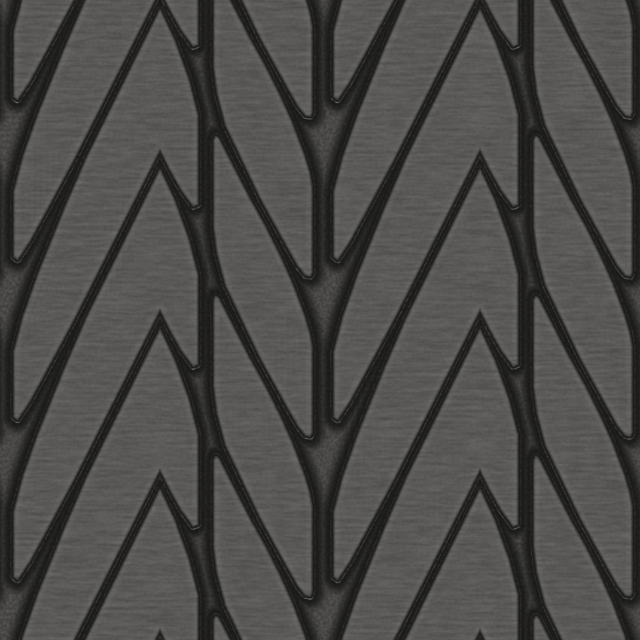
A Shadertoy shader for this pattern:

```glsl
// Tyre-like tread: raised brushed-metal blocks, slanted left and right, over dark grooves.
// Two block outlines repeat on a grid; their signed distance shapes rim, wall, edge glint
// and groove floor, and wrapping gradient noise adds brushed grain and grit.

const float UNITS = 768.0;              // design units across the canvas
const vec2 CELL = vec2(384.0, 192.0);   // 2 repeats across, 4 down
const float Y_MARGIN = 50.0;            // room above the tallest block tip
const float LEFT_MID = 127.0;           // centre x of each block column
const float RIGHT_MID = 315.0;
const float TOP_TONE = 0.348;
const float RIM_TONE = 0.025;
const float WALL_TONE = 0.105;
const float FLOOR_TONE = 0.285;
const float GLINT_OFFSET = 4.0;
const float GLINT_WIDTH = 0.9;
const float GRAIN = 0.045;
const float GRIT = 0.06;
const vec3 TINT = vec3(1.015, 1.0, 0.98);

// Block outlines in design units, y pointing down
const int N = 19;
const vec2 LEFT_BLOCK[N] = vec2[N](
    vec2(192, 12), vec2(104, 190), vec2(78, 250), vec2(46, 329), vec2(28, 380),
    vec2(17, 422), vec2(17, 500), vec2(21, 503), vec2(35, 482), vec2(53, 449),
    vec2(88, 384), vec2(192, 179), vec2(204, 203), vec2(218, 228), vec2(232, 247),
    vec2(237, 245), vec2(237, 138), vec2(226, 95), vec2(209, 48));
const vec2 RIGHT_BLOCK[N] = vec2[N](
    vec2(259, -28), vec2(257, -24), vec2(257, 80), vec2(261, 112), vec2(271, 150),
    vec2(313, 238), vec2(345, 296), vec2(358, 319), vec2(367, 330), vec2(372, 331),
    vec2(374, 327), vec2(374, 224), vec2(371, 207), vec2(365, 187), vec2(350, 147),
    vec2(335, 114), vec2(318, 80), vec2(299, 46), vec2(262, -26));

// Signed distance in x, offset from the nearest outline point in yz
vec3 outlineDistance(vec2 p, vec2 v[N]) {
    vec2 nearest = p - v[0];
    float best = dot(nearest, nearest), side = 1.0;
    for (int i = 0, j = N - 1; i < N; j = i, i++) {
        vec2 e = v[j] - v[i], w = p - v[i];
        vec2 b = w - e * clamp(dot(w, e) / dot(e, e), 0.0, 1.0);
        if (dot(b, b) < best) { best = dot(b, b); nearest = b; }
        bvec3 c = bvec3(p.y >= v[i].y, p.y < v[j].y, e.x * w.y > e.y * w.x);
        if (all(c) || all(not(c))) side = -side;
    }
    return vec3(side * sqrt(best), nearest);
}

vec3 closer(vec3 a, vec3 b) { return a.x < b.x ? a : b; }

// Nearest block over all overlapping repeats
vec3 tread(vec2 p) {
    float y = mod(p.y + Y_MARGIN, CELL.y) - Y_MARGIN;
    float xl = p.x - CELL.x * round((p.x - LEFT_MID) / CELL.x);
    float xr = p.x - CELL.x * round((p.x - RIGHT_MID) / CELL.x);
    vec3 res = vec3(1e4, 0.0, 1.0);
    for (int k = 0; k < 3; k++) {
        float yk = y + CELL.y * float(k);
        res = closer(res, outlineDistance(vec2(xl, yk), LEFT_BLOCK));
        res = closer(res, outlineDistance(vec2(xr, yk), RIGHT_BLOCK));
    }
    return res;
}

vec2 gradientAt(vec2 cell, vec2 period) {
    cell = mod(cell, period);
    float h = fract(sin(dot(cell, vec2(127.1, 311.7))) * 43758.5);
    return vec2(cos(6.2832 * h), sin(6.2832 * h));
}

// Gradient noise wrapping over the canvas
float noise(vec2 uv, vec2 period) {
    vec2 p = uv * period, i = floor(p), f = p - i;
    vec2 u = f * f * f * (f * (f * 6.0 - 15.0) + 10.0), o = vec2(1, 0);
    float a = dot(gradientAt(i, period), f);
    float b = dot(gradientAt(i + o.xy, period), f - o.xy);
    float c = dot(gradientAt(i + o.yx, period), f - o.yx);
    float d = dot(gradientAt(i + o.xx, period), f - o.xx);
    return mix(mix(a, b, u.x), mix(c, d, u.x), u.y);
}

void mainImage(out vec4 fragColor, in vec2 fragCoord) {
    vec2 uv = fragCoord / iResolution.xy;
    vec3 hit = tread(vec2(uv.x, 1.0 - uv.y) * UNITS);
    float d = hit.x;
    float aa = UNITS / iResolution.y;

    // Brushed top with a slightly lighter rim
    float streaks = noise(uv, vec2(14, 170)) + 0.8 * noise(uv + 0.37, vec2(50, 230));
    float grit = noise(uv, vec2(210, 210));
    float top = TOP_TONE + GRAIN * streaks + 0.4 * GRIT * grit;
    top += RIM_TONE * smoothstep(-9.0, -3.0, d);

    // Groove: dark wall fading into a gritty floor
    float depth = smoothstep(5.0, 23.0, d);
    float groove = mix(WALL_TONE, FLOOR_TONE, depth) + GRIT * grit * (0.3 + depth);

    // Edge glint, strongest where the wall faces down
    float facing = max(hit.z / max(length(hit.yz), 1e-3), 0.0);
    float s = (d - GLINT_OFFSET) / max(GLINT_WIDTH, 0.6 * aa);
    groove += exp(-s * s) * (0.045 + 0.17 * facing * facing) * (1.0 + 1.2 * grit);

    float shade = mix(top, groove, smoothstep(-2.2, 2.2 + 0.5 * aa, d));
    fragColor = vec4(clamp(shade * TINT, 0.0, 1.0), 1.0);
}
```
